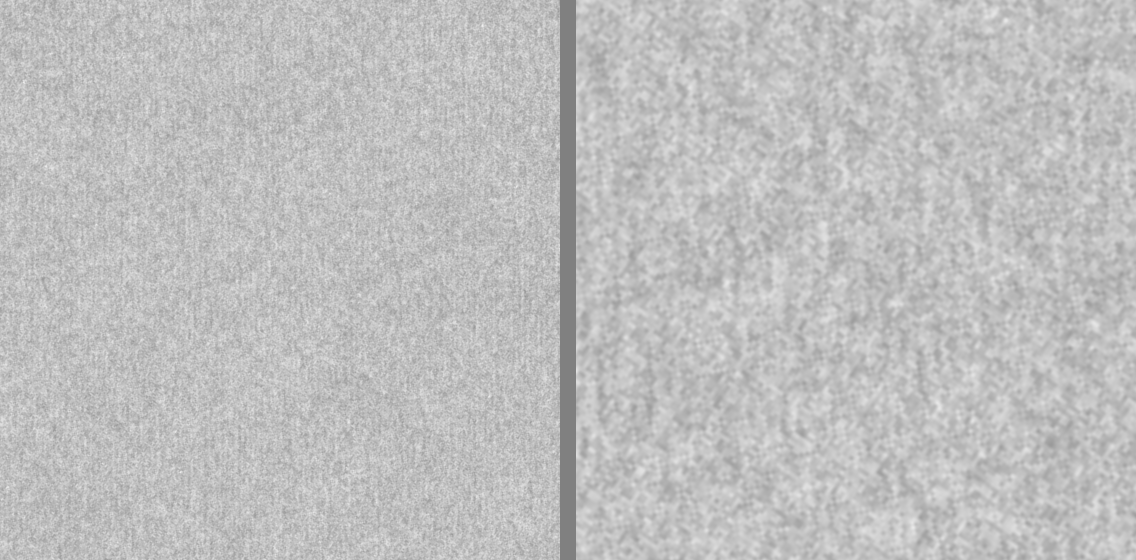
Left: the whole. Right: its middle third, enlarged.
A Shadertoy shader for this texture:

```glsl
// Pale grey felted paper with faint vertical ribs.
// Rotated fine grain, upright streaks and soft mottling are summed as brightness,
// then sparse bright flecks and short bent fibres are scattered by cell.

const vec3 PAPER_GREY = vec3(0.748);
const float GRAIN_CELLS = 390.0;
const float GRAIN_AMOUNT = 0.070;
const float TOOTH_CELLS = 250.0;
const float TOOTH_AMOUNT = 0.040;
const vec2 STREAK_CELLS = vec2(210.0, 70.0);
const float STREAK_AMOUNT = 0.038;
const float MOTTLE_CELLS = 95.0;
const float MOTTLE_AMOUNT = 0.028;
const float CLOUD_CELLS = 9.0;
const float CLOUD_AMOUNT = 0.012;
const float RIB_COUNT = 100.0;
const float RIB_AMOUNT = 0.014;
const float FLECK_CELLS = 28.0;
const float FLECK_SHARE = 0.10;
const float FLECK_RADIUS = 0.0032;
const float FLECK_AMOUNT = 0.085;
const float FIBRE_CELLS = 16.0;
const float FIBRE_SHARE = 0.30;
const float FIBRE_HALF_LENGTH = 0.013;
const float FIBRE_WIDTH = 0.0016;
const float FIBRE_AMOUNT = 0.045;
const float TAU = 6.28319;

// Integer hash of a cell, from 0 to 1
float hash(vec2 cell, uint seed) {
    uvec2 q = uvec2(ivec2(cell)) * uvec2(1597u, 3812u + 2001u);
    uint h = q.x ^ (q.y * 7919u) ^ (seed * 40503u);
    h = (h ^ (h >> 15)) * 73939u;
    h = (h ^ (h >> 13)) * 99991u;
    h = (h ^ (h >> 16)) * 54773u;
    return float((h ^ (h >> 14)) & 65535u) / 65535.0;
}

// Smooth value noise, from -1 to 1
float noise(vec2 p, uint seed) {
    vec2 cell = floor(p);
    vec2 f = fract(p);
    f = f * f * (3.0 - 2.0 * f);
    float low = mix(hash(cell, seed), hash(cell + vec2(1, 0), seed), f.x);
    float high = mix(hash(cell + vec2(0, 1), seed), hash(cell + vec2(1, 1), seed), f.x);
    return 2.0 * mix(low, high, f.y) - 1.0;
}

vec2 rotate(vec2 p, float angle) {
    float c = cos(angle), s = sin(angle);
    return vec2(c * p.x - s * p.y, s * p.x + c * p.y);
}

// Vector from a random point of the cell to p
vec2 fromScatter(vec2 p, vec2 cell, float cells, uint seed) {
    vec2 jitter = vec2(hash(cell, seed), hash(cell, seed + 1u));
    return p - (cell + jitter) / cells;
}

// Small bright knots in the pulp
float flecks(vec2 p) {
    float light = 0.0;
    for (int y = -1; y <= 1; y++)
    for (int x = -1; x <= 1; x++) {
        vec2 cell = floor(p * FLECK_CELLS) + vec2(x, y);
        float present = step(hash(cell, 20u), FLECK_SHARE);
        vec2 d = fromScatter(p, cell, FLECK_CELLS, 21u) / FLECK_RADIUS;
        light += present * exp(-dot(d, d));
    }
    return light;
}

// Faint fibres, bent along a parabola
float fibres(vec2 p) {
    float light = 0.0;
    for (int y = -1; y <= 1; y++)
    for (int x = -1; x <= 1; x++) {
        vec2 cell = floor(p * FIBRE_CELLS) + vec2(x, y);
        float present = step(hash(cell, 30u), FIBRE_SHARE);
        vec2 d = fromScatter(p, cell, FIBRE_CELLS, 31u);
        d = rotate(d, TAU * hash(cell, 33u));
        d.y -= 50.0 * (hash(cell, 34u) - 0.5) * d.x * d.x;
        float across = d.y / FIBRE_WIDTH;
        float along = 1.0 - smoothstep(0.5, 1.0, abs(d.x) / FIBRE_HALF_LENGTH);
        light += present * along * exp(-across * across);
    }
    return light;
}

// Upright ribs that fade in and out and wander slightly
float ribs(vec2 p) {
    float wander = 0.6 * noise(p * vec2(12.0, 18.0), 10u);
    float strength = 0.8 + 0.5 * noise(p * vec2(30.0, 22.0), 11u);
    return strength * sin(TAU * RIB_COUNT * p.x + wander);
}

void mainImage(out vec4 fragColor, in vec2 fragCoord) {
    vec2 p = fragCoord / iResolution.y;

    // Grain is turned off the axes to hide its lattice
    float grain = noise(rotate(p, 0.61) * GRAIN_CELLS, 1u);
    float tooth = noise(rotate(p, -0.43) * TOOTH_CELLS, 2u);
    float light = GRAIN_AMOUNT * grain + TOOTH_AMOUNT * tooth;

    // Streaks, mottling and broad clouds
    light += STREAK_AMOUNT * noise(p * STREAK_CELLS, 3u);
    light += MOTTLE_AMOUNT * noise(rotate(p, 0.3) * MOTTLE_CELLS, 4u);
    light += CLOUD_AMOUNT * noise(rotate(p, 0.8) * CLOUD_CELLS, 5u);
    light += RIB_AMOUNT * ribs(p);

    // Grain breaks up the bright details
    float broken = 0.75 + 0.5 * grain;
    light += broken * (FLECK_AMOUNT * flecks(p) + FIBRE_AMOUNT * fibres(p));

    fragColor = vec4(clamp(PAPER_GREY + light, 0.0, 1.0), 1.0);
}
```
